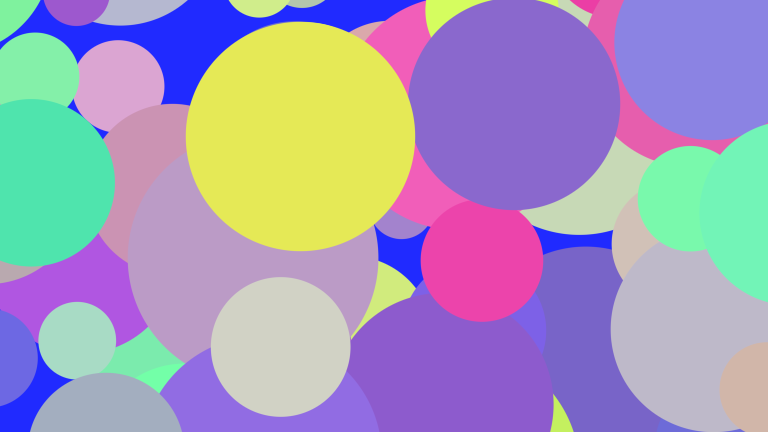
A WebGL 2 fragment shader for this background:

```glsl
#version 300 es
precision highp float;
// Opaque, flat discs of many sizes piled on a vivid blue ground.
// Centres follow a jittered low-discrepancy sequence; each disc takes a
// hashed tint from a weighted family of colours and covers those before it.

uniform vec2 u_resolution;
out vec4 fragColor;

// Lengths are in canvas heights.
const int   DISC_COUNT    = 54;
const float FIRST_INDEX   = -15.0;  // where the sequences start
const float RADIUS_MIN    = 0.075;
const float RADIUS_MAX    = 0.295;
const float MARGIN        = 0.15;   // centres may lie this far outside
const float CENTRE_JITTER = 0.22;
const float EDGE_PIXELS   = 1.4;    // width of the smoothed rim
const float SEED          = 7.0;
const vec3  GROUND_BLUE   = vec3(0.125, 0.165, 1.0);

// Steps of the additive sequences that spread each property evenly.
const vec2  CENTRE_STEP = vec2(0.7549, 0.5698);
const float RADIUS_STEP = 0.6180;
const float FAMILY_STEP = 0.4142;

// Colour families: soft mauve grey, violet, lime, mint, hot pink.
const int FAMILY_COUNT = 5;
const vec3 FAMILY_COLOUR[FAMILY_COUNT] = vec3[](
    vec3(0.76, 0.73, 0.75), vec3(0.49, 0.42, 0.85), vec3(0.84, 0.96, 0.45),
    vec3(0.38, 0.96, 0.69), vec3(0.96, 0.30, 0.69));
const vec3 FAMILY_SPREAD[FAMILY_COUNT] = vec3[](
    vec3(0.13, 0.17, 0.09), vec3(0.20, 0.12, 0.07), vec3(0.08, 0.05, 0.12),
    vec3(0.18, 0.07, 0.08), vec3(0.07, 0.07, 0.10));
// Upper bound of each family's share of the discs.
const float FAMILY_LIMIT[FAMILY_COUNT] = float[](0.305, 0.64, 0.78, 0.915, 1.0);

vec3 hash3(float n) {
    vec3 p = fract(vec3(n) * vec3(0.1031, 0.1030, 0.0973));
    p += dot(p, p.yxz + 33.33);
    return fract((p.xxy + p.yzz) * p.zyx);
}

// Picks a family by weight, then varies the tint within it.
vec3 discColour(float index) {
    float pick = fract(index * FAMILY_STEP + 0.37);
    int family = 0;
    while (family < FAMILY_COUNT - 1 && pick > FAMILY_LIMIT[family]) family++;
    vec3 variation = 2.0 * hash3(index + SEED + 101.0) - 1.0;
    return clamp(FAMILY_COLOUR[family] + FAMILY_SPREAD[family] * variation, 0.0, 1.0);
}

void main() {
    vec2 point = gl_FragCoord.xy / u_resolution.y;
    vec2 canvas = vec2(u_resolution.x / u_resolution.y, 1.0);
    float halfRim = 0.5 * EDGE_PIXELS / u_resolution.y;

    vec3 colour = GROUND_BLUE;
    for (int i = 0; i < DISC_COUNT; i++) {
        float index = FIRST_INDEX + float(i);

        // Scatter the centre over the canvas and its margin.
        vec2 cell = fract(index * CENTRE_STEP + 0.5);
        vec2 jitter = CENTRE_JITTER * (hash3(index + SEED).xy - 0.5);
        vec2 centre = mix(vec2(-MARGIN), canvas + MARGIN, cell) + jitter;
        float radius = mix(RADIUS_MIN, RADIUS_MAX, fract(index * RADIUS_STEP));

        // Lay the disc over everything drawn so far.
        float edge = length(point - centre) - radius;
        float coverage = 1.0 - smoothstep(-halfRim, halfRim, edge);
        colour = mix(colour, discColour(index), coverage);
    }
    fragColor = vec4(colour, 1.0);
}
```
